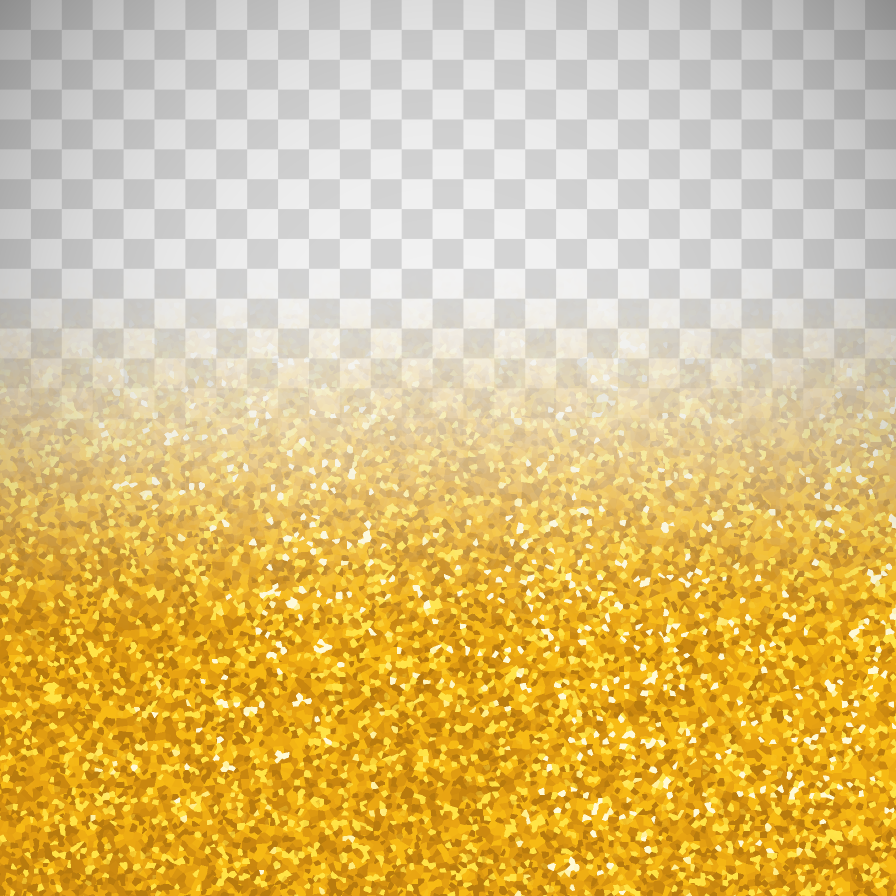
Give the GLSL for this background, as a Shadertoy shader.

```glsl
// Gold glitter rising from below and fading into a vignetted grey checkerboard.

const vec2 CHECKS = vec2(29.0, 30.0);
const vec3 DEEP_GOLD = vec3(0.79, 0.53, 0.06);
const vec3 AMBER = vec3(0.91, 0.64, 0.07);
const vec3 GOLD = vec3(0.97, 0.73, 0.08);
const vec3 YELLOW = vec3(1.0, 0.89, 0.27);
const vec3 SPARK = vec3(1.0, 0.98, 0.84);

float hash(vec2 p) {
    return fract(sin(dot(p, vec2(127.1, 311.7))) * 43758.5);
}

float valueNoise(vec2 p) {
    vec2 cell = floor(p);
    vec2 f = fract(p);
    f = f * f * (3.0 - 2.0 * f);
    float low = mix(hash(cell), hash(cell + vec2(1.0, 0.0)), f.x);
    float high = mix(hash(cell + vec2(0.0, 1.0)), hash(cell + vec2(1.0)), f.x);
    return mix(low, high, f.y);
}

// Random value of the nearest scattered seed: flat, angular flakes
float flake(vec2 p, float seed) {
    vec2 cell = floor(p);
    float nearest = 9.0;
    float value = 0.0;
    for (int j = -1; j <= 1; j++) {
        for (int i = -1; i <= 1; i++) {
            vec2 id = cell + vec2(i, j);
            vec2 jitter = vec2(hash(id + seed), hash(id + seed + 37.3));
            vec2 d = id + jitter - p;
            float dist = dot(d, d);
            if (dist < nearest) {
                nearest = dist;
                value = hash(id + seed + 71.9);
            }
        }
    }
    return value;
}

// Checkerboard, 1 on light squares, with edges softened over one pixel
float checker(vec2 uv, vec2 pixel) {
    vec2 p = vec2(uv.x, 1.0 - uv.y) * CHECKS;
    vec2 toEdge = 0.5 - abs(fract(p) - 0.5);
    vec2 side = 1.0 - 2.0 * mod(floor(p), 2.0);
    vec2 wave = side * clamp(toEdge / (pixel * CHECKS * 0.5), 0.0, 1.0);
    return 0.5 - 0.5 * wave.x * wave.y;
}

vec3 backdrop(vec2 uv, vec2 pixel) {
    float contrast = 0.115 * smoothstep(0.42, 0.68, uv.y);
    float grey = 0.95 - contrast * (1.0 - checker(uv, pixel));
    float d = length(uv - vec2(0.5, 0.58));
    return vec3(grey * (1.0 - 1.2 * d * d * d));
}

// Broad flakes in gold tones, then small bright flakes and white sparks
vec3 glitter(vec2 uv) {
    float drift = valueNoise(uv * 6.0) - 0.5 + 0.25 * (uv.x - 0.5);
    float tone = flake(uv * 115.0, 0.0) + 0.25 * drift;
    vec3 color = mix(DEEP_GOLD, AMBER, smoothstep(0.1, 0.5, tone));
    color = mix(color, GOLD, smoothstep(0.5, 0.85, tone));

    float shine = flake(uv * 165.0, 13.0) + 0.12 * drift;
    color = mix(color, DEEP_GOLD * 0.92, step(shine, 0.13));
    color = mix(color, YELLOW, smoothstep(0.78, 0.86, shine));
    return mix(color, SPARK, smoothstep(0.95, 0.98, shine));
}

// Glitter coverage: solid below, thinning upward with a grainy edge
float coverage(vec2 uv) {
    float grain = flake(uv * 140.0, 29.0) - 0.5;
    float fade = 1.0 - smoothstep(0.26, 0.70, uv.y + 0.03 * grain);
    return clamp(fade, 0.0, 1.0);
}

void mainImage(out vec4 fragColor, in vec2 fragCoord) {
    vec2 pixel = 1.0 / iResolution.xy;
    vec2 uv = fragCoord * pixel;
    vec3 base = backdrop(uv, pixel);

    // Four samples per pixel smooth the flake edges
    vec3 color = vec3(0.0);
    for (int k = 0; k < 4; k++) {
        vec2 offset = vec2(k % 2, k / 2) * 0.5 - 0.25;
        vec2 p = uv + offset * pixel;
        color += mix(base, glitter(p), coverage(p));
    }
    fragColor = vec4(color * 0.25, 1.0);
}
```
